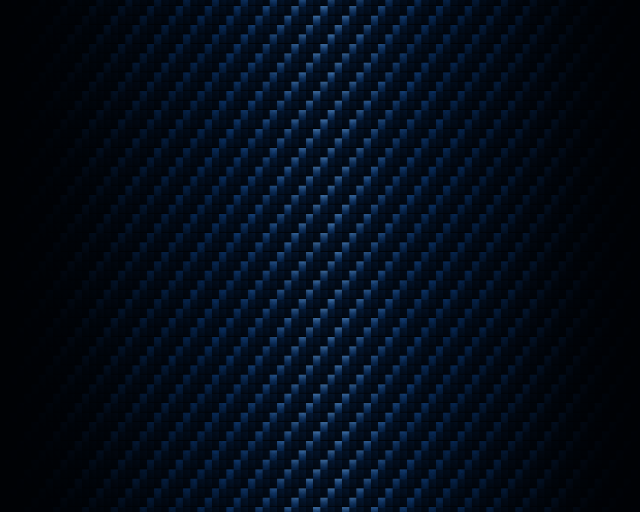
Write a Shadertoy shader that draws this texture.

```glsl
float hash(vec2 p) {
    p = fract(p * vec2(0.1031, 0.1137));
    p += dot(p, p.yx + 33.33);
    return fract((p.x + p.y) * p.x * 47.0);
}

// Twill weave: x = thread brightness, y = sheen on the raised thread
vec2 weave(vec2 uv) {
    vec2 grid = uv * vec2(88.6, 54.16) - vec2(0.34, 1.52);
    float column = floor(grid.x);
    float across = fract(grid.x);
    float along = mod(grid.y - column, 4.0);
    float repeatId = floor((grid.y - column) / 4.0);

    // Raised vertical thread, brightest at its upper end
    float raised = smoothstep(2.82, 2.95, along);
    float rise = clamp(along - 2.9, 0.0, 1.0);
    float rounded = 0.88 + 0.48 * across * (1.0 - across);
    float thread = raised * mix(0.62, 1.08, rise) * rounded;

    // Sunken horizontal threads, shaded where they pass under
    float cell = fract(along);
    float depth = along < 1.0 ? 0.20 : (along < 2.0 ? 0.30 : 0.40);
    float sunken = depth * (0.65 + 0.5 * cell) * (0.8 + 0.35 * across);
    sunken *= smoothstep(0.0, 0.14, cell);

    // Uneven thread tone and fine fibre grain
    float tone = 0.93 + 0.14 * hash(vec2(column, repeatId) + 7.0);
    float grain = 0.92 + 0.16 * hash(floor(grid * vec2(4.0, 5.0)) + 200.0);
    float brightness = mix(sunken, thread, raised) * tone * grain;
    return vec2(brightness, raised * rise * rise * tone);
}

void mainImage(out vec4 fragColor, in vec2 fragCoord) {
    // Supersample the fine weave
    vec2 cloth = vec2(0.0);
    for (int j = 0; j < 3; j++)
        for (int i = 0; i < 3; i++) {
            vec2 offset = (vec2(i, j) - 1.0) / 3.0;
            cloth += weave((fragCoord + offset) / iResolution.xy) / 9.0;
        }

    // Broad vertical band of light with a narrow pale glint
    vec2 uv = fragCoord / iResolution.xy;
    float fromCentre = uv.x - 0.51;
    float glow = exp(-pow(fromCentre / 0.32, 2.0));
    glow *= smoothstep(0.56, 0.28, abs(fromCentre));
    glow *= 1.0 - 0.15 * pow(abs(2.0 * uv.y - 1.0), 3.0) * abs(fromCentre) * 2.0;
    float glint = exp(-pow(fromCentre / 0.10, 2.0));

    vec3 color = vec3(0.0, 0.006, 0.018);
    color += vec3(0.025, 0.175, 0.37) * cloth.x * glow;
    color += vec3(0.17, 0.17, 0.14) * cloth.y * glint;
    color += vec3(0.014, 0.016, 0.018) * cloth.x * glint;
    fragColor = vec4(color, 1.0);
}
```
